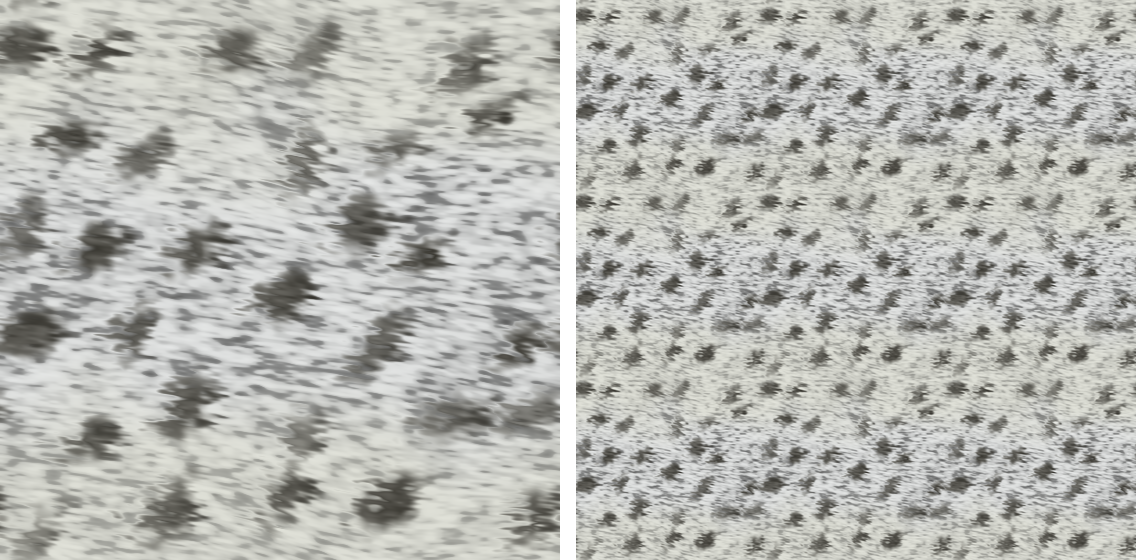
Left: one tile. Right: repeated 3 by 3.
Reproduce this texture procedurally as a Shadertoy shader.

```glsl
// Pale spotted fur: short streaky hairs over soft mottling, with dark smudged spots.
// Hairs are stretched value noise on a sheared lattice that wraps; the spots are
// jittered ellipses on a staggered grid, their rims dragged along the hairs.

float hash(vec2 p) {
    vec3 q = fract(p.xyx * vec3(0.1031, 0.1030, 0.0973));
    q += dot(q, q.yzx + 33.33);
    return fract((q.x + q.y) * q.z);
}

// Hash of a lattice cell, wrapped so that one step across the canvas
// moves by (count.x, shear) and one step up moves by (0, count.y).
float cellHash(vec2 cell, vec2 count, float shear) {
    float turns = floor(cell.x / count.x);
    cell -= turns * vec2(count.x, shear);
    cell.y = mod(cell.y, count.y);
    return hash(cell + count * 1.37);
}

// Tiling value noise; its streaks fall to the right by shear / count.y.
float noise(vec2 uv, vec2 count, float shear) {
    vec2 p = vec2(uv.x * count.x, uv.y * count.y + uv.x * shear);
    vec2 cell = floor(p);
    vec2 f = p - cell;
    f = f * f * (3.0 - 2.0 * f);
    vec2 e = vec2(1.0, 0.0);
    float low = mix(cellHash(cell, count, shear), cellHash(cell + e.xy, count, shear), f.x);
    float high = mix(cellHash(cell + e.yx, count, shear), cellHash(cell + e.xx, count, shear), f.x);
    return mix(low, high, f.y);
}

// Darkness of the spots, 0 on bare fur to 1 in a core.
float spots(vec2 uv, float rough) {
    vec2 grid = vec2(5.0, 6.0);
    vec2 home = floor(uv * grid);
    float dark = 0.0;
    for (int j = -1; j <= 1; j++) {
        for (int i = -2; i <= 1; i++) {
            vec2 cell = home + vec2(i, j);
            vec2 id = mod(cell, grid) + 7.0;
            vec2 jitter = vec2(hash(id), hash(id + 31.0)) - 0.5;
            vec2 centre = cell + 0.5 + 0.55 * jitter;
            centre.x += 0.5 * mod(cell.y, 2.0);
            vec2 d = uv - centre / grid;

            float angle = mix(0.15, 1.35, hash(id + 57.0));
            float c = cos(angle), s = sin(angle);
            d = vec2(c * d.x + s * d.y, c * d.y - s * d.x);
            vec2 radii = vec2(mix(0.042, 0.064, hash(id + 73.0)), mix(0.027, 0.036, hash(id + 91.0)));
            float strength = mix(0.55, 1.0, sqrt(hash(id + 113.0)));
            float body = 1.0 - smoothstep(0.4, 1.6, length(d / radii) + rough);
            dark = max(dark, strength * body);
        }
    }
    return dark;
}

void mainImage(out vec4 fragColor, in vec2 fragCoord) {
    vec2 uv = fragCoord / iResolution.xy;

    // Hair direction bends gently across the coat
    float bend = noise(uv, vec2(3.0), 0.0) - 0.5;
    vec2 flow = uv + vec2(0.0, 0.035 * bend);

    // Coarse tufts, single hairs and fine strands, centred on zero
    float tuft = noise(flow, vec2(20.0, 64.0), 9.0) - 0.5;
    float hair = noise(flow, vec2(30.0, 136.0), 19.0) - 0.5;
    float strand = noise(flow, vec2(52.0, 230.0), 30.0) - 0.5;
    float streak = 0.3 * tuft + 0.6 * hair + 0.4 * strand;

    // Broad mottling and cloudy shade
    float cloud = noise(uv, vec2(6.0), 0.0) - 0.5;
    float lump = noise(uv, vec2(17.0), 0.0) - 0.5;
    float mottle = noise(flow, vec2(44.0, 78.0), 8.0) - 0.5;

    // Calm cream band along the top and bottom, speckled grey between
    float cream = smoothstep(0.1, 0.9, 0.5 + 0.5 * cos(6.28318 * uv.y) + 0.5 * cloud);
    float contrast = mix(1.0, 0.6, cream);
    float shade = 0.80 + contrast * (0.36 * streak + 0.12 * mottle) + 0.05 * cloud + 0.06 * lump;
    float gap = smoothstep(0.08, 0.3, -streak - 0.35 * mottle - 0.2 * lump);
    shade -= 0.16 * contrast * gap;
    shade = min(shade, 0.86 + 0.3 * (shade - 0.86));
    vec3 fur = shade * mix(vec3(0.995, 1.003, 1.0), vec3(1.0, 1.005, 0.965), cream);

    // Spots, dragged sideways by the hairs
    vec2 dragged = uv + vec2(0.09 * streak, 0.02 * lump);
    float dark = spots(dragged, 0.7 * lump + 0.5 * mottle - 0.6 * streak);
    vec3 core = vec3(0.275, 0.268, 0.242) + 0.22 * streak;

    fragColor = vec4(clamp(mix(fur, core, dark), 0.0, 1.0), 1.0);
}
```
